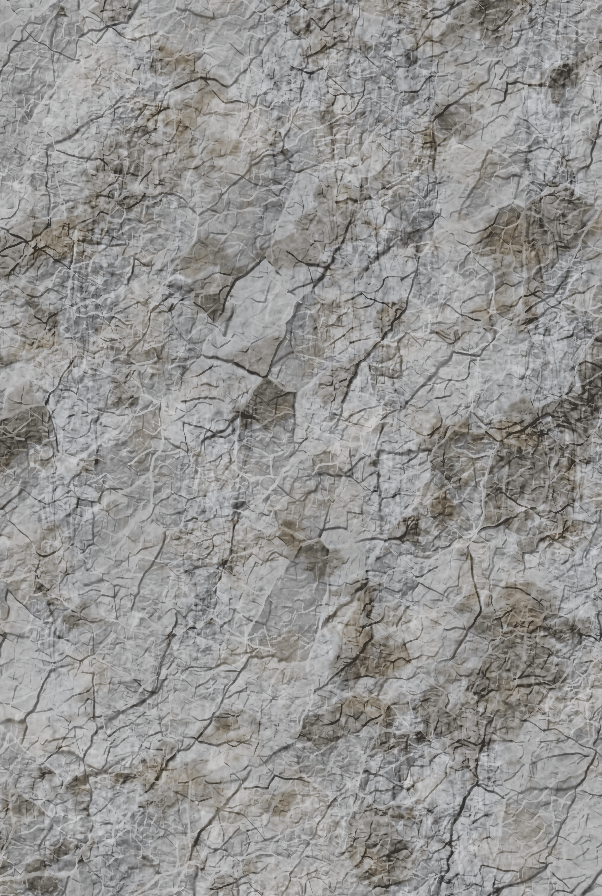
This texture is drawn by a Shadertoy shader. Its source:

```glsl
// Weathered grey limestone face: tilted chips at five sizes form a height
// field that is lit from above, then cracked along steep fracture zones,
// darkened and stained brown in recesses, and flecked with pale veins.

vec3 hash3(vec2 cell) {
    vec3 q = fract(vec3(cell.xyx) * vec3(0.1031, 0.1030, 0.0973));
    q += dot(q, q.yxz + 33.33);
    return fract((q.xxy + q.yzz) * q.zyx);
}

float noise(vec2 p) {
    vec2 i = floor(p), f = fract(p);
    f = f * f * (3.0 - 2.0 * f);
    return mix(mix(hash3(i).x, hash3(i + vec2(1, 0)).x, f.x),
               mix(hash3(i + vec2(0, 1)).x, hash3(i + vec2(1, 1)).x, f.x), f.y);
}

mat2 rotate(float a) {
    return mat2(cos(a), sin(a), -sin(a), cos(a));
}

float fbm(vec2 p) {
    float sum = 0.0, amp = 0.53;
    for (int i = 0; i < 4; i++) {
        sum += amp * noise(p);
        p = rotate(0.6) * p * 2.07 + 17.3;
        amp *= 0.5;
    }
    return sum;
}

// One layer of randomly tilted, stepped plates with narrow borders
float plates(vec2 p, float sharpness, float stepHeight) {
    vec2 base = floor(p);
    float total = 0.0, weights = 1e-30;
    for (int y = -1; y <= 1; y++)
    for (int x = -1; x <= 1; x++) {
        vec2 cell = base + vec2(x, y);
        vec3 rnd = hash3(cell);
        vec2 d = p - cell - rnd.xy;
        vec3 tilt = hash3(cell + 71.7) - 0.5;
        float w = exp(sharpness * (0.35 - dot(d, d)));
        total += w * (stepHeight * rnd.z * rnd.z + dot(tilt.xy, d));
        weights += w;
    }
    return total / weights;
}

// Rock relief in canvas units; small chips fade out on unbroken slabs
float relief(vec2 p, float shatter) {
    p += 0.009 * (vec2(noise(p * 26.0), noise(p * 26.0 + 40.0)) - 0.5);
    p += 0.005 * (vec2(noise(p * 100.0), noise(p * 100.0 + 80.0)) - 0.5);
    float h = 0.0, freq = 13.0, sharpness = 85.0;
    for (int i = 0; i < 5; i++) {
        float layer = float(i);
        vec2 q = rotate(-1.1 - 1.25 * layer) * p;
        // Patchy strength keeps the ledges short and broken
        float patchy = smoothstep(0.3, 0.7, noise(p * freq * 0.55 + 13.0 * layer));
        float weight = mix(1.0 - 0.17 * layer, 1.1, shatter) * mix(0.4, 1.35, patchy);
        float stepHeight = i == 0 ? 0.16 : 0.5;
        h += weight / freq
            * plates(q * freq * vec2(0.75, 1.3) + 19.0 * layer, sharpness, stepHeight);
        freq *= 1.95;
        sharpness *= 0.77;
    }
    return h;
}

// Thin line where a noise field crosses its middle value
float crackLine(vec2 p, float width) {
    float n = 0.7 * noise(p) + 0.3 * noise(p * 2.7 + 9.0);
    return 1.0 - smoothstep(0.0, width, abs(n - 0.5));
}

void mainImage(out vec4 fragColor, in vec2 fragCoord) {
    vec2 p = fragCoord / iResolution.y + 3.0;
    vec2 bent = p + 0.035 * (vec2(fbm(p * 9.0), fbm(p * 9.0 + 30.0)) - 0.5);

    // Zones: steep fractured columns and slanting recesses
    float column = smoothstep(0.46, 0.7, fbm(bent * vec2(13.0, 2.6)));
    float shatter = clamp(0.25 + 0.6 * column
        + 2.2 * (fbm(bent * 8.0 + 50.0) - 0.42), 0.0, 1.0);

    // Light from above, slightly left
    vec2 toLight = 0.0018 * vec2(-0.5, 0.87);
    float h = relief(p, shatter);
    float slope = (h - relief(p + toLight, shatter)) / 0.0018;
    float light = slope / (1.0 + abs(slope) * (slope > 0.0 ? 1.3 : 0.45));

    vec2 slanted = rotate(-0.45) * bent;
    float recess = smoothstep(0.59, 0.66,
        fbm(slanted * vec2(12.0, 20.0) + 8.0) + 4.0 * (h - 0.011));

    // Cracks: steep ones in the columns, short slanted ones elsewhere
    float cracks = crackLine(bent * vec2(42.0, 8.0), 0.045) * (0.1 + 0.9 * column);
    cracks += 0.7 * crackLine(slanted * vec2(24.0, 52.0) + 5.0, 0.06)
        * smoothstep(0.52, 0.7, noise(p * 30.0 + 22.0));
    cracks += 0.7 * crackLine(bent * vec2(95.0, 26.0) + 3.0, 0.09) * column;

    // Pale mineral veins and flecks
    float veins = crackLine(rotate(0.25) * bent * vec2(60.0, 21.0) + 60.0, 0.07)
        * smoothstep(0.6, 0.78, noise(p * 26.0 + 12.0));
    veins += 0.8 * smoothstep(0.75, 0.92, noise(p * vec2(190.0, 130.0))) * shatter;

    float grain = noise(p * 230.0) + 0.8 * noise(p * 410.0 + 7.0) - 0.9;

    // Combine as a roughly normal value, then curve it toward the darks
    float z = 0.32 + 1.1 * light + (0.45 + 0.6 * shatter) * grain
        + 1.1 * (fbm(p * 13.0 + 90.0) - 0.5)
        - 1.0 * recess - 0.9 * min(cracks, 1.3) + 0.8 * veins;
    z = clamp(z * 1.2, -3.0, 2.6);
    float tone = 0.608 + 0.105 * z - 0.011 * z * z;

    // Earth stains near recesses, cool grey along the columns
    float stain = smoothstep(0.5, 0.7, fbm(bent * vec2(19.0, 23.0) + 33.0));
    stain = clamp(0.5 * stain + 0.35 * recess, 0.0, 1.0)
        * (1.0 - smoothstep(0.45, 0.7, tone) * 0.8);
    stain += 0.2 * (1.0 - smoothstep(0.3, 0.5, tone));
    vec3 tint = mix(vec3(0.998, 1.0, 1.003), vec3(0.985, 0.996, 1.02), 0.5 * column);
    tint = mix(tint, vec3(1.09, 1.0, 0.86), stain);

    fragColor = vec4(clamp(tone * tint, 0.0, 1.0), 1.0);
}
```
